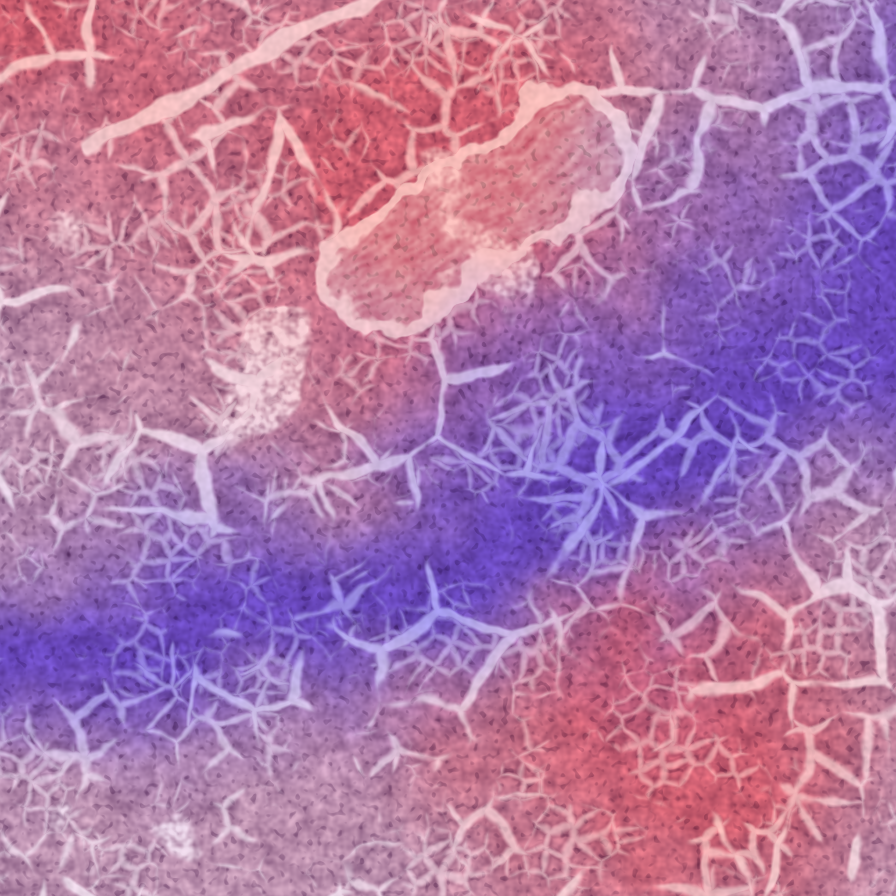
Give the GLSL for this texture, as a three.js fragment shader.

```glsl
varying vec2 vUv;

const vec3 MAUVE_TISSUE = vec3(0.72, 0.55, 0.67);
const vec3 RED_TISSUE = vec3(0.79, 0.36, 0.43);
const vec3 BLUE_TISSUE = vec3(0.40, 0.27, 0.72);
const vec3 MAUVE_PALE = vec3(0.93, 0.86, 0.92);
const vec3 RED_PALE = vec3(0.98, 0.76, 0.74);
const vec3 BLUE_PALE = vec3(0.67, 0.64, 0.95);

// Hot stain: centre and radius
const vec3 HOT_UPPER = vec3(0.47, 0.80, 0.27);
const vec3 HOT_LOWER = vec3(0.74, 0.18, 0.22);
const vec3 HOT_CORNER = vec3(0.0, 1.0, 0.20);

const vec2 LAKE_START = vec2(0.43, 0.70);
const vec2 LAKE_END = vec2(0.64, 0.83);
const float LAKE_RADIUS = 0.062;
const float LAKE_RIM = 0.011;
const vec2 CLEFT_START = vec2(0.10, 0.83);
const vec2 CLEFT_END = vec2(0.44, 1.02);
const float CLEFT_WIDTH = 0.009;

const float VEIN_SCALE = 10.0;
const float VEIN_WIDTH = 0.0075;
const float VEIN_SOFTNESS = 0.003;
const float WARP = 0.022;
const float GRAIN_SCALE = 75.0;
const float GRAIN_CONTRAST = 0.32;
const float FOLD_CONTRAST = 0.22;
const float NUCLEUS_CONTRAST = 0.24;
const float WALL_CONTRAST = 0.13;

vec2 hash2(vec2 p) {
  p = vec2(dot(p, vec2(127.1, 311.7)), dot(p, vec2(269.5, 183.3)));
  return fract(sin(p) * 43758.55);
}

float cornerSlope(vec2 cell, vec2 corner, vec2 f) {
  return dot(hash2(cell + corner) * 2.0 - 1.0, f - corner);
}

float gradientNoise(vec2 p) {
  vec2 c = floor(p), f = fract(p);
  vec2 u = f * f * f * (f * (f * 6.0 - 15.0) + 10.0);
  float low = mix(cornerSlope(c, vec2(0.0), f), cornerSlope(c, vec2(1.0, 0.0), f), u.x);
  float high = mix(cornerSlope(c, vec2(0.0, 1.0), f), cornerSlope(c, vec2(1.0), f), u.x);
  return mix(low, high, u.y);
}

float fbm(vec2 p) {
  float sum = 0.0, gain = 1.0;
  for (int i = 0; i < 4; i++) {
    sum += gain * gradientNoise(p);
    p = mat2(1.6, 1.2, -1.2, 1.6) * p + 7.3;
    gain *= 0.5;
  }
  return sum;
}

// Distance to the nearest Voronoi wall
float cellEdge(vec2 p) {
  vec2 c = floor(p), f = fract(p), nearest = vec2(8.0);
  for (int j = -1; j <= 1; j++) for (int i = -1; i <= 1; i++) {
    vec2 o = vec2(float(i), float(j)), r = o + hash2(c + o) - f;
    if (dot(r, r) < dot(nearest, nearest)) nearest = r;
  }
  float edge = 8.0;
  for (int j = -2; j <= 2; j++) for (int i = -2; i <= 2; i++) {
    vec2 o = vec2(float(i), float(j)), r = o + hash2(c + o) - f, d = r - nearest;
    if (dot(d, d) > 0.00001) edge = min(edge, dot(0.5 * (nearest + r), normalize(d)));
  }
  return edge;
}

float segmentDistance(vec2 p, vec2 a, vec2 b) {
  vec2 ab = b - a;
  return length(p - a - ab * clamp(dot(p - a, ab) / dot(ab, ab), 0.0, 1.0));
}

float glow(vec2 p, vec3 spot) {
  vec2 d = (p - spot.xy) / spot.z;
  return exp(-dot(d, d));
}

void main() {
  vec2 p = vUv;
  vec2 q = p + WARP * vec2(fbm(p * 9.0 + 3.0), fbm(p * 9.0 + 41.0));

  // Regional stain: a rising blue band between warm areas
  vec2 s = p + 0.13 * vec2(fbm(p * 4.0 + 11.0), fbm(p * 4.0 + 29.0));
  float above = s.y - 0.27 - 0.40 * s.x * s.x;
  float halfWidth = mix(0.11, above > 0.0 ? 0.42 : 0.20, s.x * s.x);
  float blue = exp(-above * above / (halfWidth * halfWidth));
  float hot = glow(s, HOT_UPPER) + glow(s, HOT_LOWER) + glow(s, HOT_CORNER);
  hot = clamp(hot * 1.15, 0.0, 1.0) * (1.0 - 0.6 * blue);
  vec3 tissue = mix(mix(MAUVE_TISSUE, RED_TISSUE, hot), BLUE_TISSUE, blue);
  vec3 pale = mix(mix(MAUVE_PALE, RED_PALE, hot), BLUE_PALE, blue);

  // Branching veins at three sizes, tapering out where tissue is closed
  float veins = 0.0, walls = 0.0;
  for (int i = 0; i < 3; i++) {
    float level = float(i), size = exp2(-level);
    float open = smoothstep(-0.08, 0.42, fbm(p * (5.0 + 2.0 * level) + level * 17.0 + 5.0));
    float d = cellEdge(q * VEIN_SCALE / size + level * 9.0) * size / VEIN_SCALE;
    float width = VEIN_WIDTH * sqrt(size) * open;
    float vein = 1.0 - smoothstep(width - VEIN_SOFTNESS, width + VEIN_SOFTNESS, d);
    veins = max(veins, vein * smoothstep(0.05, 0.5, open) * (1.0 - 0.18 * level));
    float wall = (d - width - 0.010 * size) / (0.010 * size);
    walls = max(walls, open * exp(-wall * wall));
  }

  // Grain, folds and nuclei
  float grain = gradientNoise(p * GRAIN_SCALE) + 0.8 * gradientNoise(p * GRAIN_SCALE * 2.0);
  float folds = gradientNoise(q * 24.0) + 0.6 * gradientNoise(q * vec2(34.0, 55.0));
  float nuclei = smoothstep(0.12, 0.38, gradientNoise(p * 125.0 + 13.0));
  float shade = 1.04 + GRAIN_CONTRAST * grain + FOLD_CONTRAST * folds;
  shade -= NUCLEUS_CONTRAST * nuclei + WALL_CONTRAST * walls;
  vec3 color = tissue * mix(vec3(shade), vec3(1.0), vec3(0.25, 0.0, 0.3));

  // Mottled pools and one long cleft
  float pool = smoothstep(0.40, 0.52, fbm(q * 5.0 + 63.0)) * (0.8 + 0.9 * grain);
  float cleft = segmentDistance(q, CLEFT_START, CLEFT_END) + 0.008 * gradientNoise(p * 18.0);
  cleft = 1.0 - smoothstep(CLEFT_WIDTH - VEIN_SOFTNESS, CLEFT_WIDTH + VEIN_SOFTNESS, cleft);

  // Fibrous lake with a ragged pale rim
  float lake = segmentDistance(q, LAKE_START, LAKE_END) - LAKE_RADIUS;
  lake += 0.035 * fbm(p * 15.0 + 8.0);
  vec2 along = normalize(LAKE_END - LAKE_START);
  vec2 fiber = vec2(dot(q, along), dot(q, vec2(-along.y, along.x)));
  float streaks = gradientNoise(fiber * vec2(45.0, 120.0)) + 0.5 * grain;
  vec3 lakeColor = mix(tissue, pale, 0.36 + 0.6 * streaks) * (1.0 - 0.15 * nuclei);
  color = mix(color, lakeColor, 1.0 - smoothstep(-0.004, 0.004, lake));
  float rim = LAKE_RIM * (1.0 + 1.2 * gradientNoise(p * 12.0));
  rim = 1.0 - smoothstep(rim - VEIN_SOFTNESS, rim + VEIN_SOFTNESS, abs(lake));

  float opening = max(max(veins * smoothstep(-0.01, 0.01, lake), pool), max(cleft, rim));
  color = mix(color, pale * (1.0 + 0.08 * grain), clamp(opening, 0.0, 1.0) * 0.92);
  gl_FragColor = vec4(clamp(color, 0.0, 1.0), 1.0);
}
```
